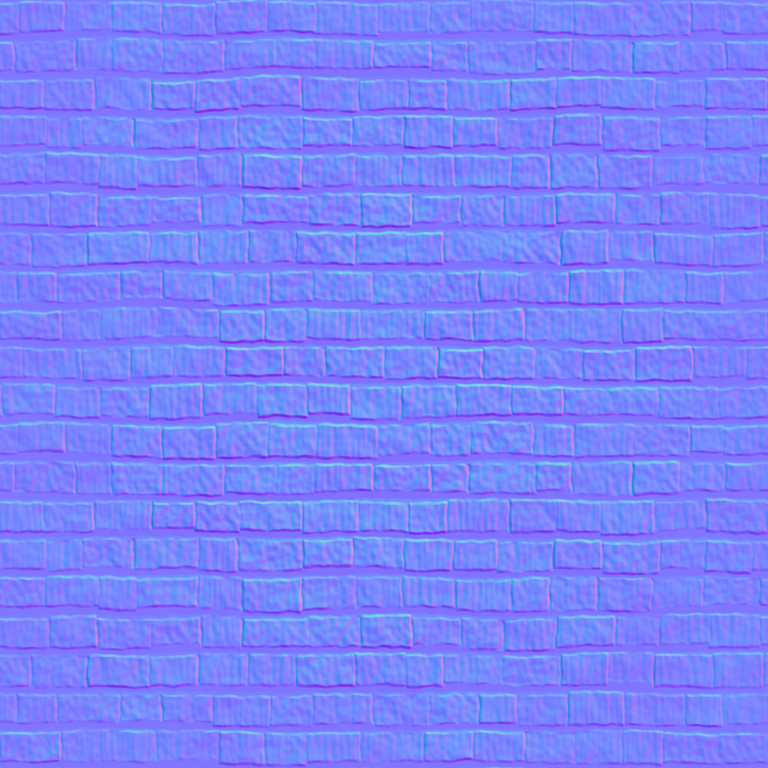
Reproduce this texture map procedurally as a three.js fragment shader.

```glsl
varying vec2 vUv;

const vec2 GRID = vec2(15.0, 20.0);   // shingles across, courses up
const float COURSE_CYCLE = 11.0;      // courses before the layout recurs
const float JOINT_JITTER = 0.36;      // in shingle widths
const float WAVE = 0.13;              // course sag, in course heights
const float EDGE_ROUGHNESS = 0.05;
const float GAP = 0.12;               // band under a shingle, in course heights
const float GAP_JITTER = 0.14;
const float JOINT_BEVEL = 0.0034;     // edge widths, in canvas units
const float LIP_BEVEL = 0.0046;
const float FACE_LIFT = 0.0022;
const float LIFT_VARIATION = 0.0016;
const float FACE_LEAN = 0.02;
const float GAP_SLOPE = 0.10;
const float GROOVE_DEPTH = 0.0009;
const float GRAIN_DEPTH = 0.0010;
const float PIT_DEPTH = 0.0013;
const float SWELL_DEPTH = 0.0019;
const vec2 FACE_TILT = vec2(0.02, 0.02);      // slope of every face
const vec2 PATCH_TILT = vec2(0.07, -0.13);    // extra slope in broad patches
const float MARGIN_RELIEF = 0.65;     // relief left at the canvas border
const float SAMPLE_STEP = 0.0009;

float hash(vec2 p) {
  vec3 q = fract(vec3(p.xyx) * 0.1031);
  q += dot(q, q.yzx + 33.33);
  return fract((q.x + q.y) * q.z);
}

float cornerRamp(vec2 cell, vec2 offset) {
  float angle = 6.2832 * hash(cell);
  return dot(vec2(cos(angle), sin(angle)), offset);
}

float gradientNoise(vec2 p) {
  vec2 cell = floor(p);
  vec2 f = p - cell;
  vec2 w = f * f * f * (f * (f * 6.0 - 15.0) + 10.0);
  vec2 e = vec2(1.0, 0.0);
  return mix(
    mix(cornerRamp(cell, f), cornerRamp(cell + e, f - e), w.x),
    mix(cornerRamp(cell + e.yx, f - e.yx), cornerRamp(cell + e.xx, f - e.xx), w.x),
    w.y);
}

// Random value of one shingle; each salt gives an independent property.
float shingleRandom(float column, float course, float salt) {
  return hash(vec2(mod(column, GRID.x) + salt * 37.0,
                   mod(course, COURSE_CYCLE) + salt * 11.0));
}

float jointPosition(float column, float course) {
  return column + JOINT_JITTER * shingleRandom(column, course, 1.0);
}

float shingleLift(float column, float course) {
  return FACE_LIFT + LIFT_VARIATION * (shingleRandom(column, course, 2.0) - 0.5);
}

// Floor of the groove on the left of a shingle
float jointFloor(float column, float course) {
  float groove = GROOVE_DEPTH * (0.3 + 1.2 * shingleRandom(column, course, 6.0));
  return min(shingleLift(column, course), shingleLift(column - 1.0, course)) - groove;
}

float woodSurface(vec2 p, float grainAmount) {
  float grain = gradientNoise(p * vec2(150.0, 26.0));
  float pits = gradientNoise(p * vec2(125.0, 95.0) + 40.0);
  float swell = gradientNoise(p * vec2(42.0, 32.0) + 80.0);
  return GRAIN_DEPTH * grainAmount * grain + PIT_DEPTH * (1.2 - 0.7 * grainAmount) * pits
       + SWELL_DEPTH * swell;
}

// Height in x, coverage by a shingle face in y
vec2 surface(vec2 p) {
  // Sagging courses with rough edges
  vec2 g = p * GRID;
  g.y += WAVE * gradientNoise(p * vec2(7.0, 9.0))
       + EDGE_ROUGHNESS * gradientNoise(p * 60.0);
  g.x += 0.04 * gradientNoise(p * 45.0 + 20.0);
  float course = floor(g.y);
  float y = (g.y - course) / GRID.y;
  g.x += hash(vec2(mod(course, COURSE_CYCLE), 71.0));

  // Shingle between its two jittered joints
  float column = floor(g.x);
  if (g.x < jointPosition(column, course)) column -= 1.0;
  float fromLeft = (g.x - jointPosition(column, course)) / GRID.x;
  float fromRight = (jointPosition(column + 1.0, course) - g.x) / GRID.x;
  float lift = shingleLift(column, course);
  float face = mix(jointFloor(column, course), lift, smoothstep(0.0, JOINT_BEVEL, fromLeft));
  face = mix(jointFloor(column + 1.0, course), face, smoothstep(0.0, JOINT_BEVEL, fromRight));

  // Leaning, weathered face
  float grainAmount = 0.2 + shingleRandom(column, course, 3.0);
  face += woodSurface(p, grainAmount) - FACE_LEAN * y;

  // Bottom lip over the sloping gap, and rounded top edge
  float bottom = (GAP + GAP_JITTER * (shingleRandom(column, course, 4.0) - 0.5)) / GRID.y;
  float top = (1.0 - 0.07 * shingleRandom(column, course, 5.0)) / GRID.y;
  float overLip = smoothstep(bottom, bottom + LIP_BEVEL, y);
  float underTop = 1.0 - smoothstep(top - LIP_BEVEL, top, y);
  return vec2(mix(GAP_SLOPE * y, face, overLip) * underTop, overLip);
}

void main() {
  // Slope averaged over four diagonal samples
  vec2 d = vec2(SAMPLE_STEP, -SAMPLE_STEP);
  vec2 ne = surface(vUv + d.xx), nw = surface(vUv + d.yx);
  vec2 se = surface(vUv + d.xy), sw = surface(vUv + d.yy);
  vec2 slope = vec2(ne.x + se.x - nw.x - sw.x, ne.x + nw.x - se.x - sw.x) / (4.0 * SAMPLE_STEP);
  float faceCover = 0.25 * (ne.y + nw.y + se.y + sw.y);

  // Relief fades toward the border; faces tilt more in central patches
  vec2 c = 2.0 * vUv - 1.0;
  float center = (1.0 - c.x * c.x) * (1.0 - 0.7 * c.y * c.y);
  float patches = 0.1 + 0.6 * center + 1.1 * gradientNoise(vUv * vec2(9.0, 14.0) + 5.0);
  slope *= mix(MARGIN_RELIEF, 1.15, center);
  slope += faceCover * (FACE_TILT + PATCH_TILT * clamp(patches, 0.0, 1.0));

  vec3 normal = normalize(vec3(-slope, 1.0));
  gl_FragColor = vec4(normal * 0.5 + 0.5, 1.0);
}
```
